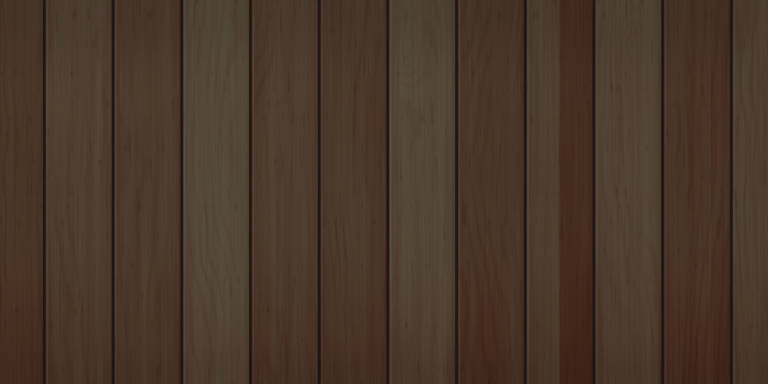
Write a Shadertoy shader that draws this texture.

```glsl
// A wall of upright wooden planks, each with its own tone from red to grey.
// Stretched noise makes fibres, its contours make the ring grain and knots;
// dark grooves with a thin bevel part the planks.

float hash(vec2 p) {
    vec3 q = fract(p.xyx * vec3(0.1031, 0.1030, 0.0973));
    q += dot(q, q.yzx + 33.33);
    return fract((q.x + q.y) * q.z);
}

float noise(vec2 p) {
    vec2 cell = floor(p), f = fract(p);
    f = f * f * (3.0 - 2.0 * f);
    return mix(mix(hash(cell), hash(cell + vec2(1, 0)), f.x),
               mix(hash(cell + vec2(0, 1)), hash(cell + vec2(1, 1)), f.x), f.y);
}

// Dark ring lines: contours of a tall, warped field, swelling around a knot
float ringGrain(float u, float y, float id, vec2 seed) {
    float hasKnot = step(4.5, id) * step(1.5, mod(id, 3.0));
    vec2 toKnot = vec2(u - 0.25 - 0.09 * (id - 5.0), y - 0.88) / vec2(0.22, 0.09);
    float field = 6.0 * u + 5.0 * noise(vec2(u * 1.6, y * 1.7) + seed)
                + 0.7 * noise(vec2(u * 5.0, y * 9.0) + seed)
                + 4.0 * hasKnot * exp(-dot(toKnot, toKnot));
    float line = pow(0.5 + 0.5 * cos(6.2832 * field), 3.0);
    return line * smoothstep(0.25, 0.75, noise(vec2(u * 3.0, y * 3.0) + seed + 40.0));
}

void mainImage(out vec4 fragColor, in vec2 fragCoord) {
    vec2 p = fragCoord / iResolution.y;
    float px = 1.0 / iResolution.y;

    // Plank number, place across it, and signed distance to the nearest groove
    float pitch = 0.1789;
    float s = (p.x - 0.1155) / pitch;
    float id = floor(s), u = fract(s);
    float groove = (fract(s + 0.5) - 0.5) * pitch;
    vec2 seed = vec2(id * 17.0 + 60.0, id * 7.0 + 90.0);

    // Tone per plank: 0 is red, 1 is grey; one plank is split in two
    float tones[12] = float[12](0.34, 0.66, 0.52, 0.98, 0.57, 0.40,
                                0.90, 0.37, 0.68, 0.76, 0.27, 0.63);
    float tone = tones[clamp(int(id) + 1, 0, 11)];
    float split = id == 7.0 ? smoothstep(-px, px, (u - 0.5) * pitch) : 0.0;
    tone = mix(tone, 0.14, split);

    // Reddening towards the foot, broad stripes and blotches
    tone += 0.08 - 0.30 * (1.0 - smoothstep(0.0, 0.45, p.y));
    tone += 0.22 * (noise(vec2(u * 9.0, p.y * 0.6) + seed) - 0.5);
    tone += 0.12 * (noise(vec2(u * 2.0, p.y * 4.0) + seed + 20.0) - 0.5);
    tone -= 0.10 * smoothstep(0.30, 0.48, abs(u - 0.5));

    // Ring grain, fine fibres and short dark pores
    float fibre = noise(vec2(u * 45.0, p.y * 5.0) + seed) - 0.5;
    float pore = smoothstep(0.80, 0.95, noise(vec2(u * 32.0, p.y * 26.0) + seed));
    tone -= 0.17 * ringGrain(u, p.y, id, seed) + 0.10 * pore - 0.10 * fibre;
    vec3 color = mix(vec3(0.265, 0.165, 0.115), vec3(0.33, 0.285, 0.22), clamp(tone, -0.2, 1.1));
    color *= 1.0 + 0.05 * fibre - 0.04 * pore;
    color *= 1.0 - 0.08 * smoothstep(0.75, 1.0, p.y) - 0.06 * smoothstep(0.15, 0.0, p.y);

    // Groove: soft shade, light bevel on its right, dark core
    color *= 1.0 - 0.22 * exp(-abs(groove) / 0.005);
    color += 0.045 * (1.0 - smoothstep(0.0, 0.002 + px, abs(groove - 0.0075)));
    float core = 1.0 - smoothstep(0.0028 - 0.5 * px, 0.0028 + px, abs(groove));
    color = mix(color, vec3(0.11, 0.075, 0.06), 0.9 * core);

    fragColor = vec4(color, 1.0);
}
```
